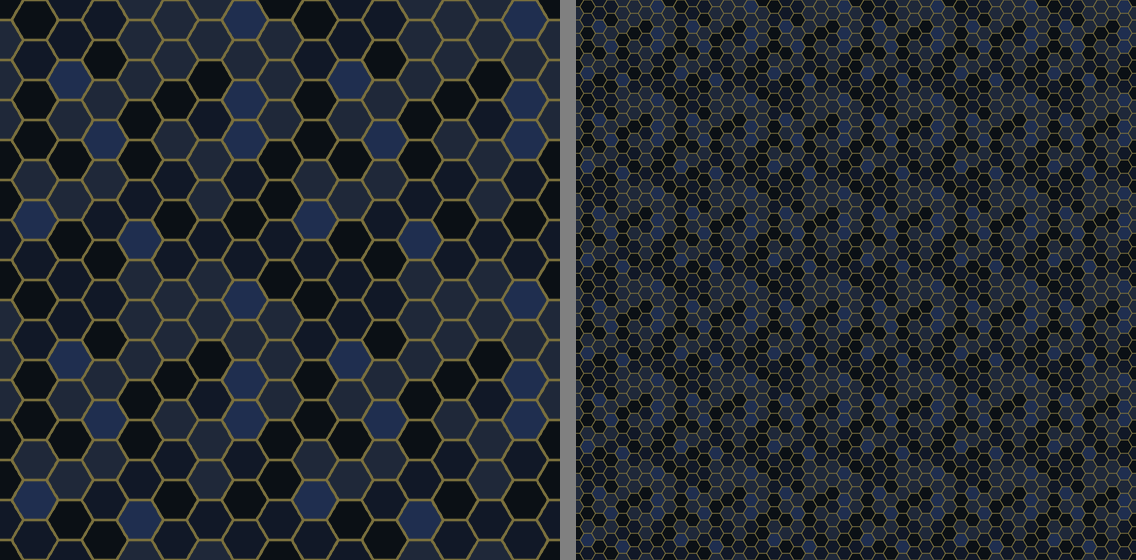
Left: one tile. Right: repeated 3 by 3.
Give the GLSL for this pattern, as a three.js fragment shader.

```glsl
// Flat-topped hexagon mosaic in dark navy tones with thin olive-gold grout.
// Two interleaved column lattices give the nearest cell; a modular cube shuffles
// the four tones over a block that wraps, and noise roughens the slanted joints.
varying vec2 vUv;

const vec2 GRID = vec2(16.0, 14.0);   // columns and rows on the canvas
const vec2 BLOCK = vec2(8.0, 7.0);    // cells before the tones repeat
const float GROUT_HALF = 0.0024;
const float SOFT = 0.0010;
const float ROUGH_CELLS = 128.0;
const float ROUGH_AMOUNT = 0.0011;

const vec3 BLACK = vec3(0.043, 0.061, 0.082);
const vec3 NAVY = vec3(0.067, 0.094, 0.153);
const vec3 SLATE = vec3(0.122, 0.157, 0.224);
const vec3 BLUE = vec3(0.122, 0.180, 0.310);
const vec3 GOLD = vec3(0.485, 0.445, 0.240);

// Unit gradient at a lattice point, wrapped to the period
vec2 gradientAt(vec2 point, float period) {
  vec2 p = mod(point, period);
  float angle = 6.2832 * fract(sin(dot(p, vec2(12.99, 78.23))) * 437.58);
  return vec2(cos(angle), sin(angle));
}

float gradientNoise(vec2 p, float period) {
  vec2 i = floor(p);
  vec2 f = p - i;
  vec2 u = f * f * f * (f * (f * 6.0 - 15.0) + 10.0);
  vec2 e = vec2(1.0, 0.0);
  float a = dot(gradientAt(i, period), f);
  float b = dot(gradientAt(i + e.xy, period), f - e.xy);
  float c = dot(gradientAt(i + e.yx, period), f - e.yx);
  float d = dot(gradientAt(i + e.xx, period), f - e.xx);
  return mix(mix(a, b, u.x), mix(c, d, u.x), u.y);
}

// Distance from a point inside a cell to its border, in canvas units
float borderDistance(vec2 local, vec2 grid) {
  vec2 d = abs(local);
  float flatSide = (0.5 - d.y) / grid.y;
  float slantSide = (1.0 - 1.5 * d.x - d.y) / length(vec2(1.5 * grid.x, grid.y));
  return min(flatSide, slantSide);
}

// Nearest centre on the lattice that starts at the given offset
vec2 latticeCentre(vec2 p, vec2 offset) {
  vec2 spacing = vec2(2.0, 1.0);
  return floor((p - offset) / spacing + 0.5) * spacing + offset;
}

// Cubing modulo 59 is a permutation, so each tone gets an exact share
float shuffledRank(vec2 centre, vec2 block) {
  vec2 cell = floor(mod(centre + 0.25, block));
  float n = cell.x * block.y + cell.y + 2.0;
  float square = floor(mod(n * n + 0.5, 59.0));
  return floor(mod(n * square + 0.5, 59.0));
}

vec3 cellTone(float rank) {
  vec3 tone = mix(BLACK, NAVY, step(17.5, rank));
  tone = mix(tone, SLATE, step(31.5, rank));
  return mix(tone, BLUE, step(50.5, rank));
}

void main() {
  // Sideways wobble leaves the horizontal joints straight
  float wobble = ROUGH_AMOUNT * gradientNoise(vUv * ROUGH_CELLS, ROUGH_CELLS);
  vec2 p = (vUv + vec2(wobble, 0.0)) * GRID;

  // Choose between the even and the odd columns
  vec2 evenCentre = latticeCentre(p, vec2(0.0));
  vec2 oddCentre = latticeCentre(p, vec2(1.0, 0.5));
  float evenDistance = borderDistance(p - evenCentre, GRID);
  float oddDistance = borderDistance(p - oddCentre, GRID);
  vec2 centre = evenDistance > oddDistance ? evenCentre : oddCentre;
  float border = max(evenDistance, oddDistance);

  // Fill and grout
  vec3 fill = cellTone(shuffledRank(centre, BLOCK));
  float grout = 1.0 - smoothstep(GROUT_HALF - SOFT, GROUT_HALF + SOFT, border);
  gl_FragColor = vec4(mix(fill, GOLD, grout), 1.0);
}
```
